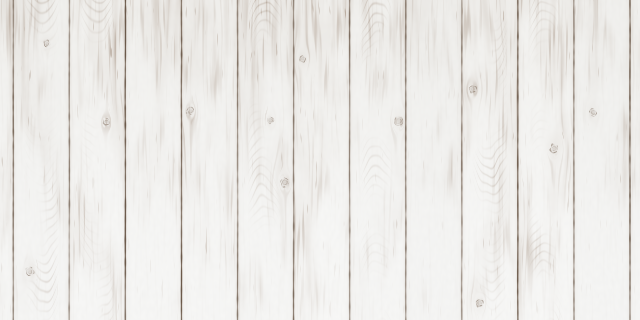
Give the GLSL for this texture, as a WebGL 2 fragment shader.

```glsl
#version 300 es
precision highp float;
// Whitewashed upright planks: dark seams, worn paint, grain, arches and knots.
// Each plank gets a hashed seed; gradient noise stretched along the plank makes
// the grain, which bends around knots as a stream flows around a stone.
uniform vec2 u_resolution;
out vec4 fragColor;

// Lengths are in canvas heights.
const float PITCH = 0.1752;         // plank width
const float FIRST_SEAM = 0.0415;
const float SEAM_HALF = 0.0021;
const float SEAM_WOBBLE = 0.0012;
const float KNOT_RADIUS = 0.015;
const float GRAIN_FINE = 115.0;     // grain cells per height
const float GRAIN_BROAD = 48.0;
const float ARCH_SPACING = 0.030;
const vec3 PAINT_LOW = vec3(0.960, 0.960, 0.955);
const vec3 PAINT_HIGH = vec3(0.944, 0.942, 0.932);
const vec3 STAIN = vec3(0.66, 0.59, 0.53);
const vec3 KNOT_DARK = vec3(0.50, 0.43, 0.37);
const vec3 SEAM_DARK = vec3(0.42, 0.35, 0.29);

vec2 hash2(vec2 p) {
    vec3 q = fract(p.xyx * vec3(0.1031, 0.1030, 0.0973));
    q += dot(q, q.yzx + 33.33);
    return fract((q.xx + q.yz) * q.zy);
}

float cornerSlope(vec2 cell, vec2 corner, vec2 f) {
    return dot(hash2(cell + corner) * 2.0 - 1.0, f - corner);
}

// Gradient noise, roughly -0.7 to 0.7
float noise(vec2 p) {
    vec2 cell = floor(p), f = fract(p);
    vec2 s = f * f * f * (f * (f * 6.0 - 15.0) + 10.0);
    float low = mix(cornerSlope(cell, vec2(0, 0), f), cornerSlope(cell, vec2(1, 0), f), s.x);
    float high = mix(cornerSlope(cell, vec2(0, 1), f), cornerSlope(cell, vec2(1, 1), f), s.x);
    return mix(low, high, s.y);
}

// Soft line of given half width around distance zero
float line(float d, float halfWidth, float px) {
    return 1.0 - smoothstep(halfWidth - px, halfWidth + px, abs(d));
}

void main() {
    vec2 p = gl_FragCoord.xy / u_resolution.y;
    float px = 0.7 / u_resolution.y;

    // Plank layout
    float wobble = SEAM_WOBBLE * noise(vec2(p.x * 2.0, p.y * 5.0) + 40.0);
    float across = (p.x + wobble - FIRST_SEAM) / PITCH;
    float plank = floor(across);
    float u = (fract(across) - 0.5) * PITCH;
    vec2 seed = floor(hash2(vec2(plank + 11.0, 3.0)) * 300.0) + 50.0;
    vec2 trait = hash2(vec2(plank + 23.0, 8.0));

    // Knots: bend the grain, darken it nearby and draw broken rings
    float grainX = u + 0.010 * noise(vec2(u * 9.0, p.y * 3.0) + seed);
    float halo = 0.0, knot = 0.0;
    for (int i = 0; i < 2; i++) {
        vec2 h = hash2(vec2(plank + 31.0, float(i) * 17.0 + 5.0));
        vec2 size = hash2(vec2(plank + 47.0, float(i) * 13.0 + 2.0));
        float present = step(i == 0 ? 0.15 : 0.65, size.y);
        float radius = KNOT_RADIUS * mix(0.6, 1.05, size.x);
        float height = i == 0 ? mix(0.46, 0.92, h.y) : mix(0.02, 0.5, h.y);
        vec2 q = vec2(u - (h.x - 0.5) * PITCH * 0.75, p.y - height);
        float r = length(q * vec2(1.0, 0.9)) + 0.006 * noise(q * 70.0 + seed);
        float spread = q.x * q.x + 0.3 * q.y * q.y;
        grainX -= present * q.x * 2.5 * radius * radius / (spread + radius * radius);
        halo += present * exp(-spread / (radius * radius * 2.2));
        float broken = smoothstep(-0.25, 0.3, noise(q * 90.0 + seed + 9.0));
        float ring = line(r - radius * 0.8, 0.0013, px) * broken;
        ring += 0.5 * line(r - radius * 0.4, 0.0012, px) * (1.0 - broken);
        knot += present * (0.65 * ring + 0.16 * (1.0 - smoothstep(0.0, radius, r)));
    }

    // Worn patches, heavier toward the top
    float patches = noise(vec2(u * 9.0, p.y * 2.6) + seed + 20.0)
                  + 0.5 * noise(vec2(u * 26.0, p.y * 8.0) + seed + 70.0);
    float wear = smoothstep(-0.25, 0.65, patches + 0.55 * (p.y - 0.55) + 0.3 * (trait.x - 0.5));

    // Long grain, small cracks and arched figure
    float fine = smoothstep(0.02, 0.45, noise(vec2(grainX * GRAIN_FINE, p.y * 6.0) + seed));
    float broad = smoothstep(-0.05, 0.5, noise(vec2(grainX * GRAIN_BROAD, p.y * 2.5) + seed + 31.0));
    float cracks = smoothstep(0.34, 0.55, noise(vec2(grainX * 130.0, p.y * 15.0) + seed + 63.0));
    float bend = trait.y > 0.75 ? -1.0 : 1.0;
    float archPhase = (p.y + bend * 22.0 * grainX * grainX
                    + 0.03 * noise(vec2(u * 25.0, p.y * 7.0) + seed)) / ARCH_SPACING;
    float arch = pow(0.5 + 0.5 * cos(6.2832 * archPhase), 6.0);
    arch *= step(0.5, trait.y) * (1.0 - smoothstep(0.025, 0.06, abs(u)));
    arch *= smoothstep(-0.05, 0.4, noise(vec2(u * 6.0, p.y * 3.5) + seed + 88.0));

    float stain = wear * (0.09 + 0.36 * fine + 0.26 * broad) + 0.025 * fine;
    stain += cracks * (0.10 + 0.40 * wear) + 0.30 * arch;
    stain += halo * (0.06 + 0.30 * fine + 0.15 * broad);

    vec3 color = mix(PAINT_LOW, PAINT_HIGH, smoothstep(0.1, 1.0, p.y));
    color += 0.012 * (trait.x - 0.5) + 0.010 * noise(p * vec2(90.0, 45.0));
    color = mix(color, STAIN, clamp(stain, 0.0, 0.85));
    color = mix(color, KNOT_DARK, clamp(knot, 0.0, 0.8));

    // Seams: uneven dark gaps with a faint stained edge
    float seam = floor(across + 0.5);
    float seamDist = (across - seam) * PITCH;
    float fade = noise(vec2(seam * 7.3 + 60.0, p.y * 4.0 + 9.0));
    float rough = noise(vec2(seam * 5.7 + 20.0, p.y * 38.0));
    float strength = mix(0.55, 0.95, hash2(vec2(seam + 71.0, 6.0)).x) + 0.45 * fade + 0.25 * rough;
    float gap = line(seamDist, SEAM_HALF * (1.0 + 0.5 * rough), px);
    color = mix(color, STAIN, 0.20 * exp(-abs(seamDist) / 0.004));
    color = mix(color, SEAM_DARK, gap * clamp(strength, 0.2, 1.0));

    fragColor = vec4(clamp(color, 0.0, 1.0), 1.0);
}
```
